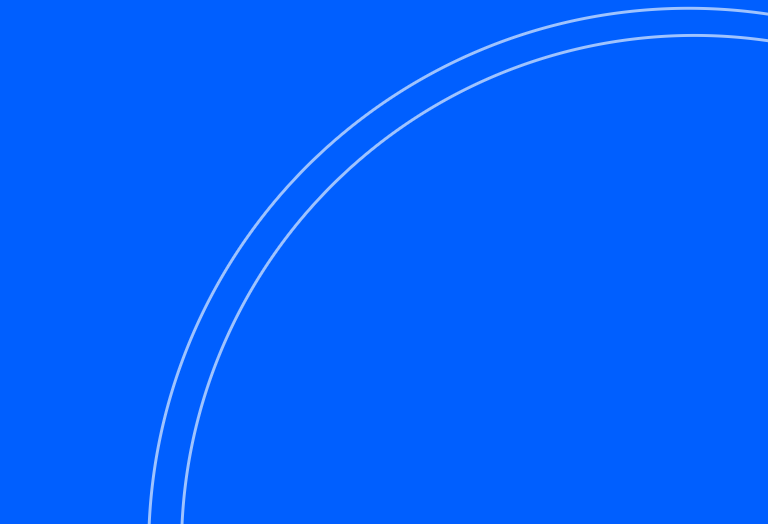
This background is drawn by a WebGL 2 fragment shader. Its source:

```glsl
#version 300 es
precision highp float;
// Two thin pale arcs, slightly off-centre from each other, sweeping over flat vivid blue.

// Lengths are in units of the canvas height.
#define OUTER_CENTER vec2(1.3143, -0.0464)
#define OUTER_RADIUS 1.0306
#define INNER_CENTER vec2(1.3251, -0.0464)
#define INNER_RADIUS 0.9788
#define LINE_WIDTH 0.0056
#define LINE_OPACITY 0.63
#define BLUE vec3(0.0, 0.373, 1.0)
#define LINE_COLOR vec3(0.99, 0.995, 0.995)

uniform vec2 u_resolution;
out vec4 fragColor;

// Antialiased coverage of a circle outline.
float ring(vec2 p, vec2 center, float radius, float pixel) {
  float edge = abs(length(p - center) - radius) - 0.5 * LINE_WIDTH;
  return clamp(0.5 - edge / pixel, 0.0, 1.0);
}

void main() {
  float pixel = 1.0 / u_resolution.y;
  vec2 p = gl_FragCoord.xy * pixel;

  // Combine both outlines, then lay them over the flat ground.
  float outer = ring(p, OUTER_CENTER, OUTER_RADIUS, pixel);
  float inner = ring(p, INNER_CENTER, INNER_RADIUS, pixel);
  float lines = max(outer, inner);

  fragColor = vec4(mix(BLUE, LINE_COLOR, LINE_OPACITY * lines), 1.0);
}
```
